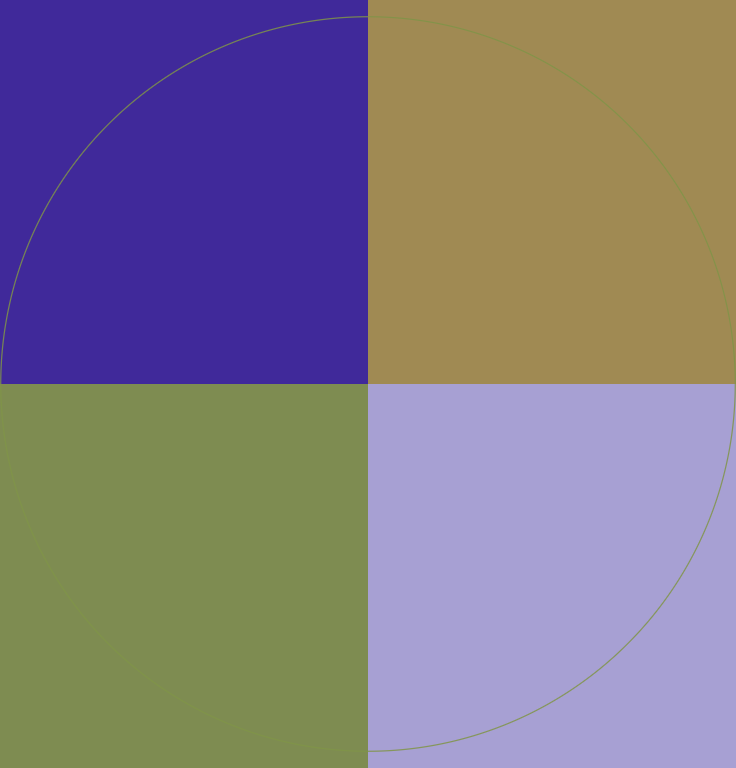
Reproduce this background procedurally as a Shadertoy shader.

```glsl
const vec3 INDIGO = vec3(0.25, 0.16, 0.605);
const vec3 TAN = vec3(0.627, 0.541, 0.325);
const vec3 OLIVE = vec3(0.494, 0.549, 0.318);
const vec3 LAVENDER = vec3(0.655, 0.627, 0.827);
const vec3 RING_COLOR = vec3(0.50, 0.58, 0.28);
const float RING_RADIUS = 0.499;   // in canvas widths
const float RING_WIDTH = 0.0017;   // in canvas widths
const float RING_OPACITY = 0.85;

// Antialiased step across one pixel, centred on zero
float softStep(float signedDist, float pixel) {
    return clamp(signedDist / pixel + 0.5, 0.0, 1.0);
}

// Pixel coverage of a thin circular line
float ringCoverage(vec2 p, float pixel) {
    float dist = length(p) - RING_RADIUS;
    float halfWidth = 0.5 * RING_WIDTH;
    return softStep(dist + halfWidth, pixel) - softStep(dist - halfWidth, pixel);
}

void mainImage(out vec4 fragColor, in vec2 fragCoord) {
    float pixel = 1.0 / iResolution.x;
    vec2 p = (fragCoord - 0.5 * iResolution.xy) * pixel;

    // Four flat quadrants
    float right = softStep(p.x, pixel);
    float top = softStep(p.y, pixel);
    vec3 color = mix(mix(OLIVE, LAVENDER, right), mix(INDIGO, TAN, right), top);

    // Thin ring spanning the canvas width
    color = mix(color, RING_COLOR, RING_OPACITY * ringCoverage(p, pixel));

    fragColor = vec4(color, 1.0);
}
```
